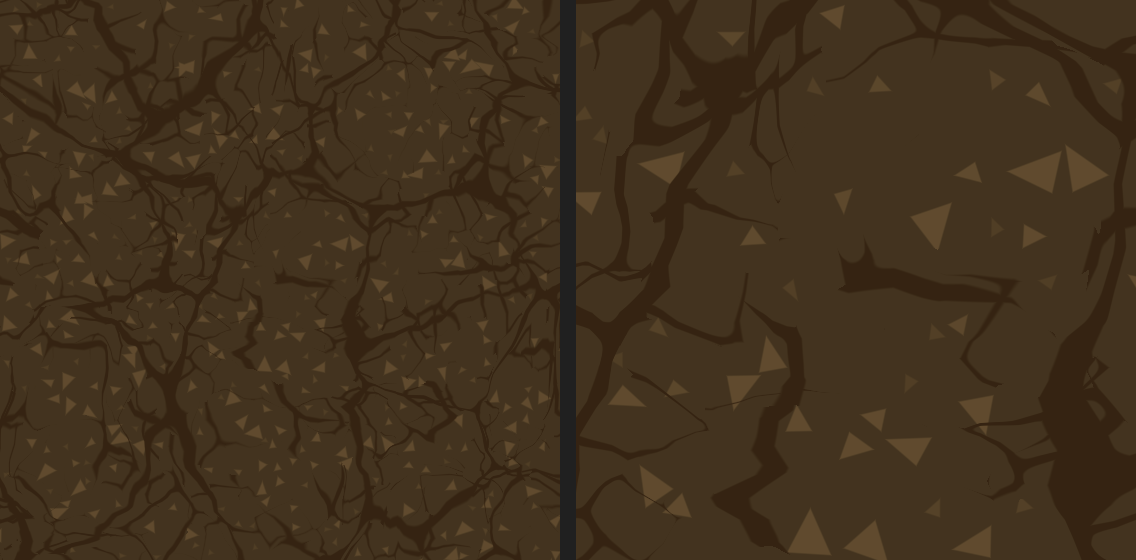
Left, the full canvas; right, a detail of the centre.
Give the GLSL for this texture, as a Shadertoy shader.

```glsl
// Dry brown soil: ragged branching cracks between patches of small angular chips.
#define SOIL_COLOR  vec3(0.262, 0.200, 0.120)
#define CRACK_COLOR vec3(0.208, 0.139, 0.070)
#define CHIP_COLOR  vec3(0.375, 0.292, 0.180)
#define DULL_COLOR  vec3(0.315, 0.243, 0.145)
#define MAIN_CELLS 4.6
#define BRANCH_CELLS 10.0
#define TWIG_CELLS 21.0
#define CHIP_CELLS 27.0
#define CHIP_MIN 0.0028
#define CHIP_MAX 0.0085
#define RAGGEDNESS 0.020

vec2 hash2(vec2 p) {
    vec3 q = fract(vec3(p.xyx) * vec3(0.1031, 0.1030, 0.0973));
    q += dot(q, q.yzx + 33.33);
    return fract((q.xx + q.yz) * q.zy);
}

// Layered triangle waves bend straight cell borders into jagged lines.
vec2 ragged(vec2 p) {
    float amplitude = RAGGEDNESS, frequency = 10.0;
    mat2 turn = mat2(0.78, 0.63, -0.63, 0.78), basis = turn;
    for (int i = 0; i < 5; i++) {
        vec2 wave = basis * p.yx * frequency + float(i) * vec2(1.7, 4.1);
        p += amplitude * asin(0.999 * sin(wave + 1.3 * sin(wave.yx * 0.37)));
        basis = turn * basis;
        amplitude *= 0.53;
        frequency *= 1.9;
    }
    return p;
}

// Smooth distance to cellular borders; a share of the borders is hidden.
float borderDistance(vec2 p, float cells, float hidden) {
    const float SHARPNESS = 25.0;
    p = p * cells + cells * 3.7;
    vec2 base = floor(p), homeCell = base, home = vec2(0.0);
    float nearest = 1e3;
    for (int y = -1; y <= 1; y++)
    for (int x = -1; x <= 1; x++) {
        vec2 cell = base + vec2(x, y);
        vec2 site = cell + hash2(cell) - p;
        if (dot(site, site) < nearest) {
            nearest = dot(site, site);
            home = site;
            homeCell = cell;
        }
    }
    float sum = 1e-30;
    for (int y = -2; y <= 2; y++)
    for (int x = -2; x <= 2; x++) {
        if (x == 0 && y == 0) continue;
        vec2 cell = homeCell + vec2(x, y);
        vec2 site = cell + hash2(cell) - p;
        float edge = dot(0.5 * (home + site), normalize(site - home));
        edge += step(hash2(cell + homeCell + 91.0).x, hidden);
        sum += exp(-SHARPNESS * edge);
    }
    return -log(sum) / (SHARPNESS * cells);
}

// Signed distance to all cracks: wide trunks, broken branches, tapering twigs.
float crackDistance(vec2 p) {
    vec2 q = ragged(p);
    float swell = 0.5 + 0.5 * sin(15.0 * p.x + 3.0 * sin(9.0 * p.y)) * sin(17.0 * p.y + 2.0 * sin(11.0 * p.x));
    float fade = 0.5 + 0.5 * sin(23.0 * p.x - 9.0 * p.y + 2.0 * sin(19.0 * p.y));
    float trunk = borderDistance(q, MAIN_CELLS, 0.12) - mix(0.0015, 0.0095, swell);
    float branch = borderDistance(q, BRANCH_CELLS, 0.4) - mix(-0.002, 0.0048, fade);
    float twig = borderDistance(q, TWIG_CELLS, 0.52) - 0.0034 + 0.06 * max(trunk, 0.0);
    return min(trunk, min(branch, twig));
}

// Irregular triangle from three half planes around its centre.
float chipDistance(vec2 p, float inradius, vec2 seed) {
    float d = -1.0, start = 6.2832 * seed.x;
    for (int i = 0; i < 3; i++) {
        float skew = 0.5 * (hash2(seed * 57.0 + float(i)).x - 0.5);
        float angle = start + 2.0944 * float(i) + skew;
        d = max(d, dot(p, vec2(cos(angle), sin(angle))));
    }
    return d - inradius;
}

void mainImage(out vec4 fragColor, in vec2 fragCoord) {
    vec2 p = fragCoord / iResolution.y;
    float soft = 1.1 / iResolution.y;

    // Closest chip on a jittered grid
    float chip = 1.0, size = 0.0;
    vec2 center = p, base = floor(p * CHIP_CELLS);
    for (int y = -1; y <= 1; y++)
    for (int x = -1; x <= 1; x++) {
        vec2 cell = base + vec2(x, y);
        vec2 seed = hash2(cell + 211.0);
        vec2 spot = (cell + 0.12 + 0.76 * hash2(cell + 37.0)) / CHIP_CELLS;
        float d = chipDistance(p - spot, mix(CHIP_MIN, CHIP_MAX, seed.y * seed.y), seed);
        if (d < chip) {
            chip = d;
            size = seed.y;
            center = spot;
        }
    }

    // Chips lie on solid ground only; cracks cut over everything
    float cover = 1.0 - smoothstep(-soft, soft, chip);
    if (cover > 0.0) cover *= step(0.003 + 0.004 * size, crackDistance(center));
    vec3 color = mix(SOIL_COLOR, mix(DULL_COLOR, CHIP_COLOR, smoothstep(0.05, 0.5, size)), cover);
    float crack = 1.0 - smoothstep(-soft, soft, crackDistance(p));
    fragColor = vec4(mix(color, CRACK_COLOR, crack), 1.0);
}
```
